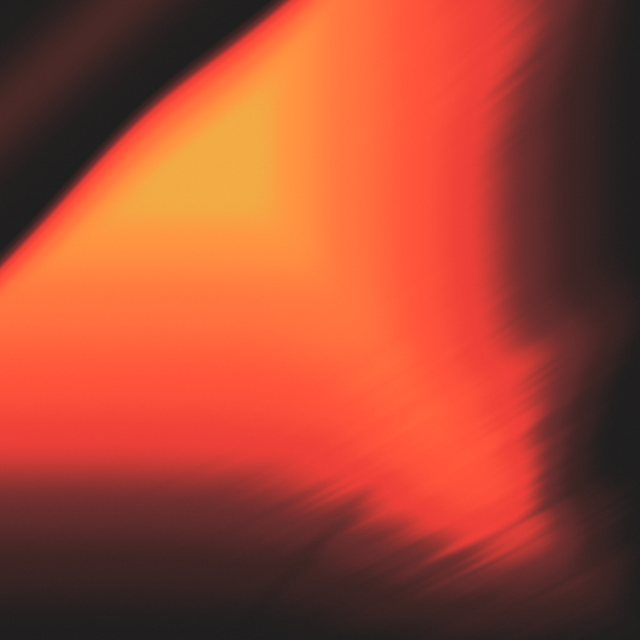
Reproduce this background procedurally as a Shadertoy shader.

```glsl
// Soft molten glow: a yellow core cooling through orange and red to charcoal.
// Three falloff fronts are joined by a smooth maximum into one "cooling" field,
// which is bent by soft blobs and fine streaks, then coloured by a ramp.

float hash(vec2 p) {
    return fract(sin(dot(p, vec2(127.1, 311.7))) * 43758.5);
}

float noise(vec2 p) {
    vec2 cell = floor(p), f = fract(p);
    f = f * f * (3.0 - 2.0 * f);
    return mix(mix(hash(cell), hash(cell + vec2(1, 0)), f.x),
               mix(hash(cell + vec2(0, 1)), hash(cell + vec2(1, 1)), f.x), f.y);
}

float smoothMax(float a, float b, float k) {
    float h = max(k - abs(a - b), 0.0) / k;
    return max(a, b) + h * h * k * 0.25;
}

// Gaussian spot, stretched along an axis at the given angle
float blob(vec2 p, vec2 center, vec2 size, float angle) {
    float c = cos(angle), s = sin(angle);
    vec2 q = mat2(c, -s, s, c) * (p - center) / size;
    return exp(-dot(q, q));
}

// Colour from the cooling value: 0.4 is hottest, 1.0 is cold
vec3 ramp(float t) {
    vec3 c = vec3(0.95, 0.67, 0.27);
    c = mix(c, vec3(1.00, 0.58, 0.26), smoothstep(0.400, 0.462, t));
    c = mix(c, vec3(1.00, 0.46, 0.25), smoothstep(0.450, 0.547, t));
    c = mix(c, vec3(1.00, 0.32, 0.23), smoothstep(0.534, 0.664, t));
    c = mix(c, vec3(0.93, 0.25, 0.22), smoothstep(0.651, 0.729, t));
    c = mix(c, vec3(0.42, 0.18, 0.18), smoothstep(0.723, 0.823, t));
    c = mix(c, vec3(0.24, 0.145, 0.14), smoothstep(0.807, 0.898, t));
    return mix(c, vec3(0.125, 0.12, 0.12), smoothstep(0.885, 0.990, t));
}

void mainImage(out vec4 fragColor, in vec2 fragCoord) {
    vec2 uv = fragCoord / iResolution.xy;
    vec2 p = vec2(uv.x, 1.0 - uv.y); // y runs downward from the top edge

    // Cooling fronts to the right and to the bottom
    float cooling = smoothMax(p.x, 0.87 * p.y + 0.13, 0.04);

    // Warm lobe and ridge reaching toward the lower right
    cooling -= 0.100 * blob(p, vec2(0.74, 0.81), vec2(0.23), 0.0);
    cooling -= 0.040 * blob(p, vec2(0.68, 0.72), vec2(0.23, 0.07), 0.82);

    // Warm haze at the top right and right edge, dark pocket below it
    cooling -= 0.055 * blob(p, vec2(0.86, 0.0), vec2(0.20, 0.09), -0.8);
    cooling -= 0.055 * blob(p, vec2(0.92, 0.53), vec2(0.17, 0.06), -0.6);
    cooling += 0.060 * blob(p, vec2(0.95, 0.70), vec2(0.14, 0.07), -0.9);

    // Fine curved streaks, strongest toward the cool lower right
    float across = p.y + 0.55 * p.x - 0.35 * (p.x - 0.7) * (p.y - 0.8);
    float along = p.x - 0.5 * p.y;
    float streaks = noise(vec2(along * 4.0, across * 65.0)) - 0.5
                  + 0.6 * (noise(vec2(along * 7.0 + 9.0, across * 130.0)) - 0.5);
    float streakArea = blob(p, vec2(0.78, 0.80), vec2(0.33, 0.27), 0.0)
                     + 0.5 * blob(p, vec2(0.76, 0.08), vec2(0.14, 0.16), 0.0);
    cooling += 0.032 * streaks * streakArea;

    // Faint dark crease running down to the lower left
    cooling += 0.022 * blob(p, vec2(0.48, 0.87), vec2(0.15, 0.014), -0.82);

    // Sharp, slightly bowed diagonal edge at the upper left
    float bow = 0.024 * exp(-pow((p.x - 0.22) / 0.16, 2.0));
    float edge = dot(p - vec2(0.0, 0.423), vec2(0.68, 0.733)) + bow;
    float edgeCooling = min(0.312 + 0.462 * exp(-edge / 0.052), 1.2);
    cooling = smoothMax(cooling, edgeCooling, 0.06);

    vec3 color = ramp(cooling);

    // Dim brown band in the dark upper left corner
    float band = (p.x + 1.1 * p.y - 0.20) / 0.085;
    color += vec3(0.16, 0.04, 0.03) * exp(-band * band) * smoothstep(0.0, -0.07, edge);

    // Light grain hides banding
    color += (hash(floor(uv * 512.0)) - 0.5) * 0.008;
    fragColor = vec4(clamp(color, 0.0, 1.0), 1.0);
}
```
